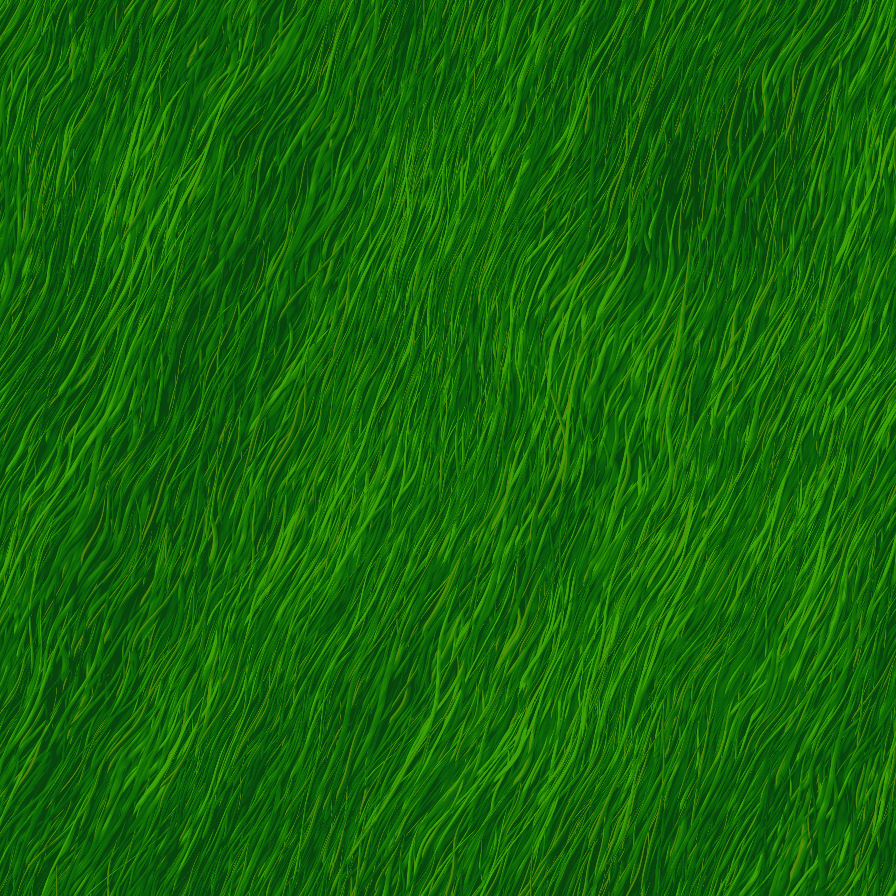
Write a Shadertoy shader that draws this texture.

```glsl
#define LAYERS 38.0
#define LONG_LAYERS 9.0
#define LONG_SCALE 1.9
#define CELL vec2(0.044, 0.15)
#define SLANT 0.38
#define SWAY 0.055
#define THIN 0.0014
#define THICK 0.0040
#define CONTRAST 0.80
#define SHADOW 0.20
#define FIBRE 0.30
#define OLIVE_SHARE 0.24

const vec3 DEEP = vec3(0.03, 0.27, 0.05);
const vec3 SHADE = vec3(0.03, 0.36, 0.04);
const vec3 LEAF = vec3(0.06, 0.43, 0.02);
const vec3 FRESH = vec3(0.13, 0.51, 0.02);
const vec3 BRIGHT = vec3(0.24, 0.64, 0.03);
const vec3 OLIVE = vec3(0.36, 0.54, 0.03);

float hash(vec2 p) {
    return fract(sin(dot(p, vec2(127.1, 311.7))) * 43758.5453);
}

float noise(vec2 p) {
    vec2 i = floor(p), f = fract(p);
    f = f * f * (3.0 - 2.0 * f);
    return mix(mix(hash(i), hash(i + vec2(1, 0)), f.x),
               mix(hash(i + vec2(0, 1)), hash(i + vec2(1, 1)), f.x), f.y);
}

// Dark to bright green, spaced by the share of each colour
vec3 grassColor(float tone) {
    vec3 c = mix(DEEP, SHADE, smoothstep(0.00, 0.24, tone));
    c = mix(c, LEAF, smoothstep(0.24, 0.53, tone));
    c = mix(c, FRESH, smoothstep(0.53, 0.79, tone));
    return mix(c, BRIGHT, smoothstep(0.79, 0.98, tone));
}

// Paints one blade over state = (tone, olive); p is relative to its root
void paintBlade(inout vec2 state, vec2 p, vec2 id, float size, float depth,
                float patchTone, float pixel) {
    float t = p.y / (size * CELL.y * mix(0.5, 1.0, hash(id + 3.1)));
    if (t < 0.0 || t > 1.0) return;

    float lean = hash(id + 5.7) - 0.5;
    float curl = hash(id + 8.3) - 0.5;
    float shape = hash(id + 11.9);
    float spine = size * (0.048 * lean * t + 0.028 * curl * t * t
                + 0.002 * sin(t * 8.0 + shape * 6.283));
    float halfWidth = mix(THIN, THICK, shape * shape)
                    * smoothstep(0.0, 0.12, t) * sqrt(1.0 - t);
    float x = p.x - spine;
    float d = abs(x) - halfWidth;
    if (d > 0.006) return;

    // Shadow on the right and a thin dark outline
    float shadow = 1.0 - smoothstep(0.0, 0.003, abs(x - 0.0012) - halfWidth);
    float outline = 1.0 - smoothstep(0.0005, 0.0018, d);
    state.x -= (SHADOW * shadow * (1.0 - t) + 0.10 * outline) * smoothstep(0.0, 0.2, t);

    // Blade with a crisp lit left edge and a dark right edge
    float mask = smoothstep(0.5 * pixel, -0.5 * pixel, d);
    float side = x / max(halfWidth, 0.0005);
    float tone = 0.09 + CONTRAST * hash(id + 17.3) + 0.18 * depth + patchTone
               + 0.14 * smoothstep(0.1, 0.5, -side) - 0.18 * smoothstep(0.1, 0.6, side)
               + 0.10 * (t - 0.5);
    float rim = smoothstep(0.1, 0.5, -side) * step(1.0 - OLIVE_SHARE, hash(id + 23.9));
    state = mix(state, vec2(tone, rim), mask);
}

void mainImage(out vec4 fragColor, in vec2 fragCoord) {
    vec2 uv = fragCoord / iResolution.y;
    float pixel = 1.0 / iResolution.y;

    // Slanted, swaying field
    vec2 field = uv;
    field.x -= SLANT * uv.y;
    field.x += SWAY * (noise(uv * vec2(5.0, 4.5) + 2.0) - 0.5);
    field.x += 0.013 * (noise(uv * vec2(15.0, 13.0) + 9.0) - 0.5);

    // Streaked undergrowth and broad light patches
    float patchTone = 0.40 * (noise(field * vec2(9.0, 5.0) + 4.0) - 0.5);
    float streak = noise(field * vec2(210.0, 16.0));
    vec2 state = vec2(0.45 * streak + patchTone, 0.0);

    // Blades from back to front, with long strands on top
    for (float layer = 0.0; layer < LAYERS; layer++) {
        float size = layer < LAYERS - LONG_LAYERS ? 1.0 : LONG_SCALE;
        vec2 p = field + layer * vec2(0.0173, 0.0619);
        vec2 cell = floor(p / (CELL * size));
        for (float row = 0.0; row >= -1.0; row--) {
            for (float col = -1.0; col <= 1.0; col++) {
                vec2 c = cell + vec2(col, row);
                vec2 id = c + layer * vec2(19.37, 7.53);
                vec2 root = (c + vec2(hash(id), hash(id + 1.7))) * CELL * size;
                paintBlade(state, p - root, id, size, layer / LAYERS, patchTone, pixel);
            }
        }
    }

    // Fine fibres, then colour
    float fibre = noise(field * vec2(380.0, 90.0) + 31.0) - 0.5;
    vec3 color = grassColor(state.x + FIBRE * fibre);
    color = mix(color, OLIVE, 0.9 * state.y);
    fragColor = vec4(color, 1.0);
}
```
